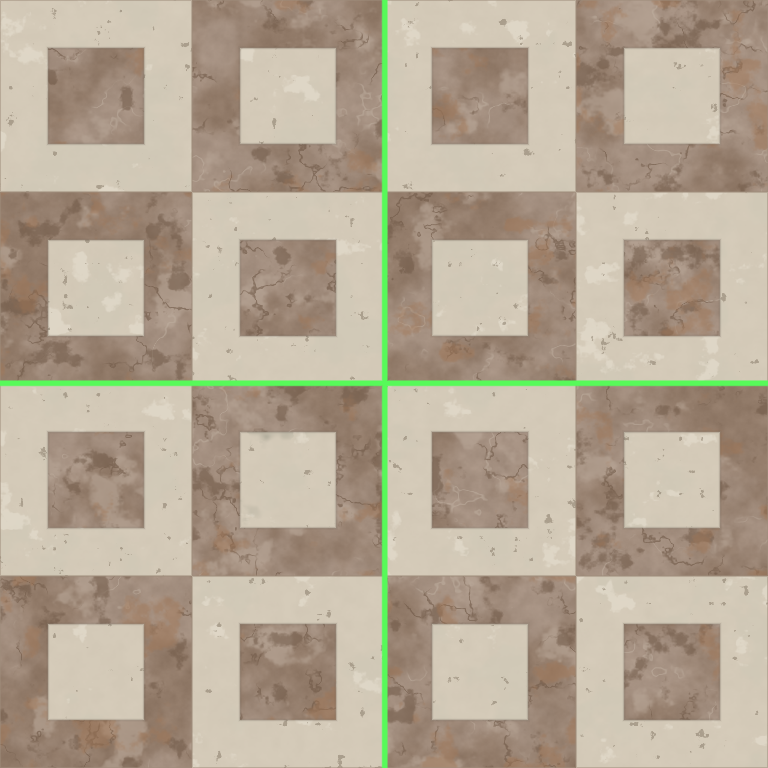
A Shadertoy shader for this pattern:

```glsl
float hash(vec2 p) {
    return fract(sin(dot(p, vec2(127.1, 311.7))) * 43758.5453);
}

// Value noise that wraps after "period" cells
float noise(vec2 p, float period, vec2 seed) {
    vec2 i = floor(p), f = fract(p);
    f = f * f * (3.0 - 2.0 * f);
    vec2 a = mod(i, period) + seed, b = mod(i + 1.0, period) + seed;
    return mix(mix(hash(a), hash(vec2(b.x, a.y)), f.x),
               mix(hash(vec2(a.x, b.y)), hash(b), f.x), f.y);
}

float fbm(vec2 uv, float freq, vec2 seed) {
    float sum = 0.0, amp = 0.5;
    for (int i = 0; i < 5; i++) {
        sum += amp * noise(uv * freq, freq, seed);
        freq *= 2.0;
        amp *= 0.54;
        seed += 17.3;
    }
    return sum;
}

// Thin crack along the middle level of the noise
float vein(vec2 uv, float freq, float width, vec2 seed) {
    return 1.0 - smoothstep(0.0, width, abs(fbm(uv, freq, seed) - 0.52));
}

vec3 brownStone(vec2 uv, vec2 seed) {
    float cloud = fbm(uv, 14.0, seed);
    float patches = fbm(uv, 18.0, seed + 5.7);
    float grain = fbm(uv, 64.0, seed + 9.1);
    vec3 col = mix(vec3(0.57, 0.48, 0.41), vec3(0.645, 0.565, 0.505), smoothstep(0.32, 0.68, cloud));
    col += 0.09 * (grain - 0.52);
    // Pale clouds and pale threads
    col = mix(col, vec3(0.72, 0.65, 0.59), 0.65 * smoothstep(0.6, 0.73, patches));
    col = mix(col, vec3(0.75, 0.69, 0.63), 0.5 * vein(uv, 12.0, 0.016, seed + 31.0) * smoothstep(0.52, 0.68, cloud));
    // Dark cracks, dark blots and rust
    float cracks = vein(uv, 22.0, 0.03, seed + 43.0) * smoothstep(0.48, 0.65, fbm(uv, 20.0, seed + 3.3));
    float blots = smoothstep(0.64, 0.76, fbm(uv, 30.0, seed + 61.0));
    col = mix(col, vec3(0.43, 0.34, 0.27), max(0.6 * cracks, 0.55 * blots));
    return mix(col, vec3(0.63, 0.46, 0.33), 0.45 * smoothstep(0.63, 0.76, fbm(uv, 24.0, seed + 77.0)));
}

vec3 creamStone(vec2 uv, vec2 seed) {
    float cloud = fbm(uv, 16.0, seed);
    vec3 col = vec3(0.83, 0.79, 0.72) + 0.025 * (fbm(uv, 64.0, seed + 9.1) - 0.52);
    col = mix(col, vec3(0.8, 0.78, 0.71), 0.4 * smoothstep(0.56, 0.7, cloud));
    col = mix(col, vec3(0.89, 0.86, 0.8), 0.7 * smoothstep(0.67, 0.75, fbm(uv, 28.0, seed + 23.0)));
    // Sparse pits
    col = mix(col, vec3(0.56, 0.51, 0.44), 0.6 * smoothstep(0.76, 0.82, fbm(uv, 70.0, seed + 37.0)));
    // Grey-green weathering on a few stones
    float worn = smoothstep(0.72, 0.97, hash(seed + 2.9));
    float area = smoothstep(0.64 - 0.2 * worn, 0.78 - 0.16 * worn, fbm(uv, 9.0, seed + 51.0));
    float flakes = max(vein(uv, 22.0, 0.05, seed + 67.0), smoothstep(0.58, 0.68, fbm(uv, 48.0, seed + 83.0)));
    return mix(col, vec3(0.46, 0.48, 0.42), 0.8 * worn * area * flakes);
}

void mainImage(out vec4 fragColor, in vec2 fragCoord) {
    vec2 uv = fragCoord / iResolution.xy;
    float px = 1.0 / min(iResolution.x, iResolution.y);

    // Four by four tiles, alternating brown and cream frames
    vec2 tile = floor(uv * 4.0);
    vec2 local = (fract(uv * 4.0) - 0.5) / 4.0;
    vec2 reach = abs(local);
    float radius = max(reach.x, reach.y);
    bool creamFrame = mod(tile.x + tile.y, 2.0) > 0.5;
    vec2 seed = tile * vec2(13.7, 19.1) + 3.0;
    vec3 brown = brownStone(uv, seed);
    vec3 cream = creamStone(uv, seed + 101.0);
    vec3 frame = creamFrame ? cream : brown;
    vec3 inlay = creamFrame ? brown : cream;

    // Inlaid square with a fine shaded edge
    float inset = radius - 0.0625;
    vec3 col = mix(inlay, frame, smoothstep(-px, px, inset));
    col *= 1.0 - 0.1 * (1.0 - smoothstep(0.0, 0.0015 + px, abs(inset)));

    // Fine joint between tiles
    float joint = 1.0 - smoothstep(0.0004, 0.0008 + px, 0.125 - radius);
    col = mix(col, vec3(0.62, 0.55, 0.48), 0.55 * joint);

    // Green cross dividing the panel into quarters
    vec2 toCross = abs(uv - 0.501);
    float bar = min(toCross.x, toCross.y) - 0.0036;
    col = mix(col, vec3(0.34, 0.98, 0.35), 1.0 - smoothstep(-px, px, bar));

    fragColor = vec4(col, 1.0);
}
```
